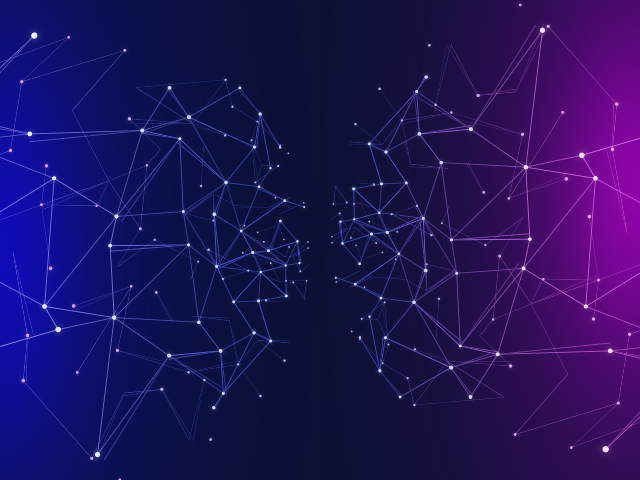
Reproduce this background procedurally as a Shadertoy shader.

```glsl
// Two glowing node networks, blue and magenta, facing each other across a navy gap.
#define HUB_STEP 0.25     // lattice step of the main web, relative to focus distance
#define FINE_STEP 0.175   // lattice step of the fine web
#define JITTER 0.8        // how far nodes stray inside their cells
#define FOCUS vec2(0.77, 0.51)
#define WEB_CENTER vec2(0.0, 0.475)
#define WEB_SIZE vec2(0.64, 0.49)
#define NAVY vec3(0.045, 0.065, 0.205)
#define BLUE_GLOW vec3(0.02, -0.02, 0.58)
#define MAGENTA_GLOW vec3(0.58, -0.06, 0.52)
#define INNER_LINE vec3(0.30, 0.36, 0.92)

vec2 hash2(vec2 p) {
    vec3 q = fract(p.xyx * vec3(0.1031, 0.1030, 0.0973));
    q += dot(q, q.yzx + 33.33);
    return fract((q.xx + q.yz) * q.zy);
}

// Log-polar lattice: cells shrink evenly towards the focus
vec2 nodeAt(vec2 cell, float stepSize, float seed) {
    vec2 q = (cell + 0.5 + JITTER * (hash2(cell + seed) - 0.5)) * stepSize;
    return FOCUS - exp(q.x) * vec2(cos(q.y), sin(q.y));
}

// 1 inside the ragged, pointed outline of the web, 0 outside
float inWeb(vec2 p) {
    vec2 q = abs(vec2(max(p.x, 0.0), p.y - WEB_CENTER.y)) / WEB_SIZE;
    float rag = 0.82 + 0.3 * hash2(floor(p * 20.0) + 60.0).x;
    return step(q.x * q.x * q.x + q.y * q.y, rag);
}

float segmentDistance(vec2 p, vec2 a, vec2 b) {
    vec2 ab = b - a;
    float t = clamp(dot(p - a, ab) / max(dot(ab, ab), 1e-6), 0.0, 1.0);
    return length(p - a - t * ab);
}

float coverage(float dist, float radius) {
    return clamp(0.5 + (radius - dist) * iResolution.y, 0.0, 1.0);
}

// One link, sometimes doubled by a slightly diverging twin
float link(vec2 p, vec2 a, vec2 b, vec2 rnd, float keep, float width) {
    float visible = step(rnd.x, keep) * inWeb(a) * inWeb(b);
    if (visible < 0.5) return 0.0;
    float line = coverage(segmentDistance(p, a, b), width);
    if (rnd.y > 0.62) {
        vec2 side = 0.07 * vec2(a.y - b.y, b.x - a.x);
        line = max(line, 0.7 * coverage(segmentDistance(p, a, b + side), width));
    }
    return line * mix(0.5, 1.0, fract(rnd.y * 7.3));
}

// Returns (line, dot) amounts of a web
vec2 web(vec2 p, float stepSize, float seed, float keep, float dots, float width, float dotScale) {
    vec2 v = FOCUS - p;
    vec2 home = floor(vec2(log(length(v)), atan(v.y, v.x)) / stepSize);
    vec2 amount = vec2(0.0);
    for (int j = -2; j <= 1; j++)
    for (int i = -2; i <= 1; i++) {
        vec2 cell = home + vec2(i, j);
        vec2 a = nodeAt(cell, stepSize, seed);
        vec2 b = nodeAt(cell + vec2(1, 0), stepSize, seed);
        vec2 c = nodeAt(cell + vec2(0, 1), stepSize, seed);
        vec2 d = nodeAt(cell + vec2(1, 1), stepSize, seed);
        vec2 r1 = hash2(cell + seed + 17.0);
        vec2 r2 = hash2(cell + seed + 43.0);
        vec2 r3 = hash2(cell + seed + 71.0);

        float line = max(link(p, a, b, r1, keep, width), link(p, a, c, r2, keep, width));
        bool rising = fract(r1.y * 13.7) > 0.5;
        line = max(line, link(p, rising ? a : b, rising ? d : c, r3, keep, width));

        // Node with a faint halo
        float radius = dotScale * (0.0016 + 0.0056 * length(FOCUS - a)) * mix(0.7, 1.1, r2.y);
        float dist = length(p - a);
        float spot = coverage(dist, radius) + 0.12 * exp(-dist * dist / (4.0 * radius * radius));
        amount = max(amount, vec2(line, min(spot, 1.0) * inWeb(a) * step(r3.y, dots)));
    }
    return amount;
}

void mainImage(out vec4 fragColor, in vec2 fragCoord) {
    vec2 p = fragCoord / iResolution.y;
    float aspect = iResolution.x / iResolution.y;

    // The right half is the left half turned by half a revolution
    bool right = p.x > 0.5 * aspect;
    if (right) p = vec2(aspect - p.x, 0.99 - p.y);

    // A tight core and a wide veil of light at each side
    vec2 g = p - vec2(0.0, right ? 0.39 : 0.47);
    vec2 core = g / vec2(0.17, right ? 0.32 : 0.42);
    vec2 veil = g / vec2(0.36, 0.85);
    float glow = 0.48 * exp(-dot(core, core)) + 0.40 * exp(-dot(veil, veil));
    vec3 color = NAVY + (right ? MAGENTA_GLOW : BLUE_GLOW) * glow;

    // Webs turn from blue at the gap to a pale tint at the sides
    float outer = 1.0 - smoothstep(0.05, 0.55, p.x);
    vec3 sideLine = right ? vec3(0.95, 0.48, 0.95) : vec3(0.68, 0.62, 1.0);
    vec3 lineColor = mix(INNER_LINE, sideLine, right ? sqrt(outer) : outer);
    vec3 hubColor = mix(vec3(0.78, 0.84, 1.0), right ? vec3(1.0, 0.88, 0.98) : vec3(0.93, 0.92, 1.0), outer);
    vec3 fineColor = mix(vec3(0.72, 0.78, 1.0), vec3(0.95, 0.66, 0.95), right ? sqrt(outer) : outer);

    vec2 fine = web(p, FINE_STEP, 211.0, 0.33, 0.62, 0.0004, 0.65);
    vec2 hubs = web(p, HUB_STEP, 105.0, 0.8, 1.0, 0.0009, 1.0);
    color = mix(color, lineColor, 0.6 * fine.x);
    color = mix(color, lineColor, 0.95 * hubs.x);
    color = mix(color, fineColor, 0.9 * fine.y);
    color = mix(color, hubColor, hubs.y);
    fragColor = vec4(clamp(color, 0.0, 1.0), 1.0);
}
```
